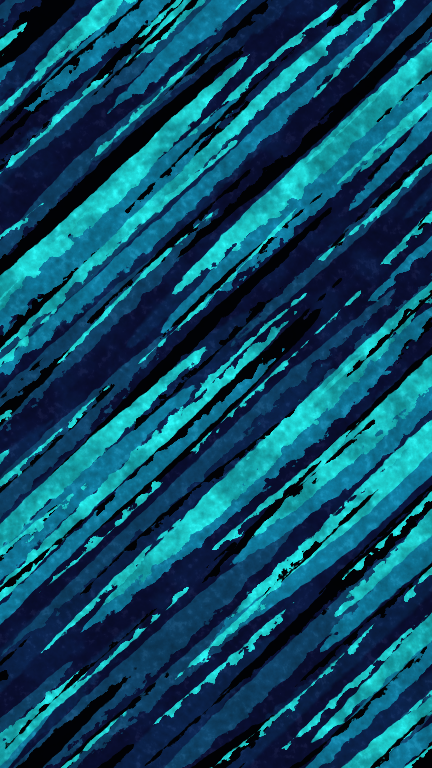
Reproduce this pattern procedurally as a Shadertoy shader.

```glsl
// Diagonal dry-brush strokes in teal, blue and black over mottled navy.
// Each layer repeats jittered, tapered bands along a tilted axis; noise frays
// their edges, and a fine grain over everything gives a worn paper surface.

const float TILT = 0.75;          // stroke direction in radians
const float BEND = 0.035;         // sideways wander of a stroke
const float TAPER = 0.35;         // length of the pointed ends
const float FRAY_CLEAN = 0.010;   // edge roughness, calm side
const float FRAY_TORN = 0.048;    // edge roughness, torn side
const vec2 FRAY_SCALE = vec2(42.0, 62.0);
const float PAIR_SHIFT = 0.11;    // drift of blue bands from bright ones

const vec3 NAVY = vec3(0.035, 0.055, 0.185);
const vec3 INDIGO = vec3(0.040, 0.125, 0.275);
const vec3 DEEP_BLUE = vec3(0.055, 0.245, 0.385);
const vec3 BLACK = vec3(0.004, 0.007, 0.018);
const vec3 BLUE = vec3(0.055, 0.445, 0.575);
const vec3 TEAL = vec3(0.080, 0.630, 0.660);
const vec3 CYAN = vec3(0.120, 0.790, 0.790);

float hash(vec2 p) {
    return fract(sin(dot(p, vec2(127.1, 311.7))) * 43758.5453);
}

float noise(vec2 p) {
    vec2 i = floor(p), f = fract(p);
    f = f * f * (3.0 - 2.0 * f);
    return mix(mix(hash(i), hash(i + vec2(1, 0)), f.x),
               mix(hash(i + vec2(0, 1)), hash(i + vec2(1, 1)), f.x), f.y);
}

float fbm(vec2 p) {
    float sum = 0.0, amp = 0.533;
    for (int i = 0; i < 4; i++) {
        sum += amp * noise(p);
        p = mat2(1.6, 1.2, -1.2, 1.6) * p + 7.3;
        amp *= 0.5;
    }
    return sum;
}

// Signed distance to a layer of frayed strokes running along x
float strokes(vec2 p, float pitch, float len, float cover, float seed) {
    float best = 1.0;
    float grain = fbm(p * FRAY_SCALE + seed * 13.7) - 0.5;
    float tornZone = smoothstep(0.25, 0.7, noise(p * vec2(3.0, 6.0) + seed * 5.1));
    float baseRow = floor(p.y / pitch);
    for (int j = -1; j <= 1; j++) {
        float row = baseRow + float(j);
        float u = p.x / len + 7.0 * hash(vec2(row, seed));
        float t = fract(u);
        vec2 key = vec2(row + seed * 3.1, floor(u) + seed);
        vec3 rnd = vec3(hash(key), hash(key + 19.3), hash(key + 41.9));

        // Wandering centre line
        float bend = BEND * (noise(vec2(p.x * 2.2, row * 5.3 + seed)) - 0.5);
        float v = p.y - (row + 0.5 + 0.6 * (rnd.x - 0.5)) * pitch - bend;

        // Half width, narrowing to both ends
        float endGap = len * min(t - 0.02 - 0.2 * rnd.z, 0.98 - 0.2 * rnd.y - t);
        float reach = 0.5 * cover * pitch * mix(0.5, 1.4, rnd.y);
        float taper = sqrt(clamp(endGap / (TAPER * min(len, 1.0)), 0.0, 1.0));

        // One edge is torn more than the other
        float side = rnd.z > 0.65 ? -1.0 : 1.0;
        float torn = smoothstep(0.5, -0.5, side * v / reach) * mix(0.35, 1.0, tornZone);
        float d = abs(v) - reach * taper + 0.4 * max(-endGap, 0.0);
        best = min(best, d + grain * mix(FRAY_CLEAN, FRAY_TORN, torn));
    }
    return best;
}

vec3 paint(vec3 under, vec3 ink, float d, float soft) {
    return mix(under, ink, smoothstep(soft, -soft, d));
}

void mainImage(out vec4 fragColor, in vec2 fragCoord) {
    vec2 uv = fragCoord / iResolution.x;
    float edge = 0.7 / iResolution.x;
    float c = cos(TILT), s = sin(TILT);
    vec2 p = vec2(c * uv.x + s * uv.y, c * uv.y - s * uv.x) + vec2(3.0, 4.0);

    float mottle = fbm(uv * 13.0);
    float grain = fbm(uv * 75.0 + 31.0);
    float drift = PAIR_SHIFT * (noise(p * vec2(0.9, 2.5) + 2.0) - 0.5);

    // Dark ground
    vec3 col = mix(NAVY, INDIGO, 0.45 * smoothstep(0.45, 0.75, mottle));
    col = paint(col, INDIGO, strokes(p, 0.17, 1.7, 0.55, 2.0), 0.006);
    col = paint(col, DEEP_BLUE, strokes(p, 0.13, 1.4, 0.38, 5.0), edge);
    col = paint(col, BLACK, strokes(p, 0.15, 1.2, 0.36, 8.0), edge);

    // Blue bands follow the bright ones at a wandering offset
    vec2 q = p + vec2(0.08, 0.018 + drift);
    col = paint(col, BLUE, strokes(q, 0.14, 1.6, 0.40, 11.0), edge);
    vec3 bright = mix(TEAL, CYAN, smoothstep(0.38, 0.62, mottle));
    col = paint(col, bright, strokes(p, 0.14, 1.6, 0.31, 11.0), edge);

    // Thin slivers on top
    col = paint(col, BLACK, strokes(p, 0.12, 0.7, 0.08, 17.0), edge);
    col = paint(col, CYAN, strokes(p, 0.11, 0.6, 0.10, 23.0), edge);

    // Worn surface
    col *= 1.0 + 0.30 * (mottle - 0.5) + 0.45 * (grain - 0.5);
    col += 0.035 * smoothstep(0.58, 0.8, grain) * smoothstep(0.02, 0.15, col.b);
    fragColor = vec4(clamp(col, 0.0, 1.0), 1.0);
}
```
